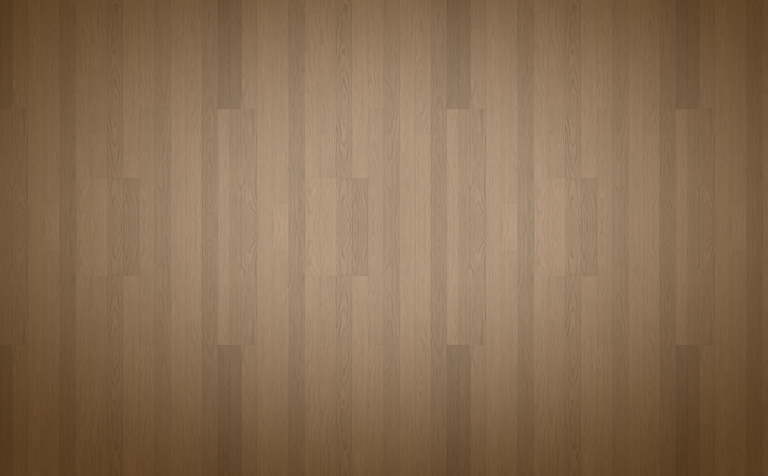
Reproduce this texture procedurally as a Shadertoy shader.

```glsl
// Wooden floor of narrow upright boards: a group of fifteen boards repeats across
// and mirrors about a horizontal axis. Each board has its own tone, butt joint and
// growth-ring grain; a warm elliptical vignette darkens the borders.

const float REPEATS = 3.354;        // board groups across the canvas
const float GROUP_START = 0.952;    // left edge of a group, in group widths
const float MIRROR_HEIGHT = 0.523;  // mirror axis, as a share of canvas height
const float SLIVER = 0.0509;        // width of the two narrow boards
const float BOARD = 0.06909;        // width of the thirteen others
const float SEAM = 0.0022;          // half width of a seam line
const float SEAM_DEPTH = 0.06;
const float STREAK_DEPTH = 0.10;
const float RING_DEPTH = 0.085;
const float RING_COUNT = 2.9;
const vec3 LIGHT_WOOD = vec3(0.68, 0.58, 0.48);
const vec3 DARK_WOOD = vec3(0.365, 0.25, 0.137);
const vec2 GLOW_CENTER = vec2(0.51, 0.56);
const int SAMPLES = 3;              // antialiasing grid size

// Per board: tone near the axis, tone beyond the joint, joint distance from the axis
const float INNER_TONE[15] = float[15](1.005, 0.965, 0.965, 1.015, 1.035, 0.945, 1.02,
    1.035, 0.975, 0.965, 0.995, 0.96, 1.015, 1.02, 0.945);
const float OUTER_TONE[15] = float[15](0.89, 0.90, 0.985, 1.015, 1.01, 0.945, 1.01,
    1.00, 0.965, 1.02, 1.01, 0.975, 1.03, 0.995, 0.945);
const float JOINT[15] = float[15](0.515, 0.515, 0.515, 2.0, 0.105, 2.0, 0.214,
    0.214, 0.214, 0.214, 0.515, 0.515, 2.0, 0.406, 2.0);

float hash(vec2 p) {
    vec3 q = fract(vec3(p.xyx) * 0.1031);
    q += dot(q, q.yzx + 33.33);
    return fract((q.x + q.y) * q.z);
}

float noise(vec2 p) {
    vec2 i = floor(p), f = fract(p);
    f = f * f * (3.0 - 2.0 * f);
    return mix(mix(hash(i), hash(i + vec2(1, 0)), f.x),
               mix(hash(i + vec2(0, 1)), hash(i + vec2(1, 1)), f.x), f.y);
}

// Thin pointed ovals near the centre that straighten into long lines further away
float growthRings(float across, float along, float stretch, float seed) {
    float reach = along / stretch;
    float bend = 1.7 * abs(reach) / sqrt(1.0 + reach * reach);
    float warp = noise(vec2(across * 3.0 + seed, along * 26.0)) - 0.5;
    float radius = pow(pow(2.0 * abs(across), 1.5) + pow(bend, 1.5), 0.667);
    float ring = pow(0.5 + 0.5 * sin(6.2832 * RING_COUNT * (radius + 0.3 * warp)), 3.0);
    float breaks = noise(vec2(across * 5.0 + seed * 1.7, along * 16.0));
    return (ring - 0.31) * smoothstep(0.1, 0.8, breaks) * 1.5;
}

float seamLine(float dist) {
    return 1.0 - smoothstep(0.3 * SEAM, 1.6 * SEAM, abs(dist));
}

// Brightness of the floor; x runs across groups, y is distance from the mirror axis
float woodTone(vec2 p) {
    float x = fract(p.x);
    float along = p.y;

    // Find the board and the position across it
    float narrowPart = 2.0 * SLIVER;
    bool narrow = x < narrowPart;
    float width = narrow ? SLIVER : BOARD;
    float slot = narrow ? x / SLIVER : (x - narrowPart) / BOARD;
    int board = min(int(slot) + (narrow ? 0 : 2), 14);
    float across = fract(slot) - 0.5;

    // Pick the piece on this side of the joints
    bool inner = along < JOINT[board];
    float tone = inner ? INNER_TONE[board] : OUTER_TONE[board];
    float seed = float(board) * 7.3 + (inner ? 0.0 : 131.0);
    float endJoint = 0.82 + 0.3 * hash(vec2(board, 5.0));
    if (along > endJoint) {
        seed += 59.0;
        tone += 0.03 * (hash(vec2(seed, 2.0)) - 0.5);
    }

    // Long fibres, broad clouding and short flecks
    float streaks = noise(vec2(x * 150.0, along * 4.0 + seed));
    float clouds = noise(vec2(x * 26.0 + seed, along * 9.0));
    float flecks = noise(vec2(x * 210.0, along * 50.0 + seed));
    tone += STREAK_DEPTH * (0.4 * streaks + 0.2 * clouds + 0.4 * flecks - 0.5);

    // Figured boards carry clear rings around the axis, the others a hint elsewhere
    bool figured = board == 8 || (board == 2 && inner);
    float place = hash(vec2(seed, 9.0));
    float heart = inner ? 0.05 + 0.5 * place : 0.3 + 0.5 * place;
    if (figured) heart = inner ? 0.0 : 0.5;
    float shift = figured ? 0.0 : 0.8 * (hash(vec2(seed, 3.0)) - 0.5);
    float stretch = figured && inner ? 0.13 : 0.26;
    float strength = figured ? 0.9 : 0.25 + 0.4 * hash(vec2(seed, 4.0));
    tone -= RING_DEPTH * strength
          * growthRings(across - shift, along - heart, stretch, seed);

    // Faint broken seams along the sides and at the ends
    float side = (0.5 - abs(across)) * width;
    float ends = min(abs(along - JOINT[board]), abs(along - endJoint));
    float sideWear = 0.2 + 0.7 * noise(vec2(seed, along * 7.0));
    return tone - SEAM_DEPTH * max(sideWear * seamLine(side), 0.4 * seamLine(ends));
}

void mainImage(out vec4 fragColor, in vec2 fragCoord) {
    // Average the wood over a small grid inside the pixel
    float tone = 0.0;
    for (int i = 0; i < SAMPLES * SAMPLES; i++) {
        vec2 offset = (vec2(i % SAMPLES, i / SAMPLES) + 0.5) / float(SAMPLES) - 0.5;
        vec2 p = fragCoord + offset;
        p.y = abs(p.y - MIRROR_HEIGHT * iResolution.y);
        tone += woodTone(p * REPEATS / iResolution.x - vec2(GROUP_START, 0.0));
    }
    tone /= float(SAMPLES * SAMPLES);

    // Vignette
    float radius = length((fragCoord / iResolution.xy - GLOW_CENTER) * 2.0);
    vec3 color = mix(LIGHT_WOOD, DARK_WOOD, smoothstep(0.23, 1.47, radius));
    fragColor = vec4(clamp(color * tone, 0.0, 1.0), 1.0);
}
```
